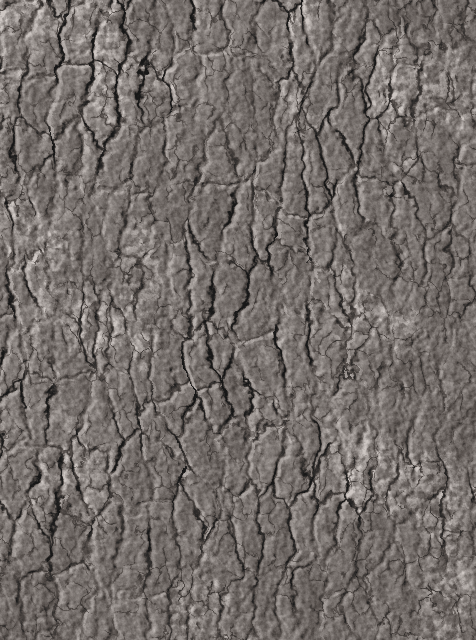
A Shadertoy shader for this texture:

```glsl
// Weathered grey tree bark: ragged upright plates, broken fissures and pale lichen.

const vec2 PLATE_SCALE = vec2(23.0, 10.0);
const vec2 FLAKE_SCALE = vec2(42.0, 25.0);
const vec2 TO_LIGHT = vec2(-0.0046, 0.0026);
const vec3 WARM_TINT = vec3(0.026, 0.0, -0.014);

vec2 hash2(vec2 p) {
    vec3 q = fract(p.xyx * vec3(0.1031, 0.1030, 0.0973));
    q += dot(q, q.yzx + 33.33);
    return fract((q.xx + q.yz) * q.zy);
}

float valueNoise(vec2 p) {
    vec2 i = floor(p), f = fract(p);
    f = f * f * (3.0 - 2.0 * f);
    float low = mix(hash2(i).x, hash2(i + vec2(1, 0)).x, f.x);
    float high = mix(hash2(i + vec2(0, 1)).x, hash2(i + vec2(1, 1)).x, f.x);
    return mix(low, high, f.y);
}

float layeredNoise(vec2 p) {
    float sum = 0.0, weight = 0.5;
    for (int i = 0; i < 4; i++) {
        sum += weight * valueNoise(p);
        p = mat2(1.6, 1.2, -1.2, 1.6) * p + 7.3;
        weight *= 0.55;
    }
    return sum / 1.01;
}

// Cellular noise: x = border distance in canvas units, y = cell tone,
// z = 1 on upright borders and 0 on level ones.
vec3 cellular(vec2 p, vec2 scale) {
    p *= scale;
    vec2 cell = floor(p), a = vec2(9.0), b = vec2(9.0);
    float tone = 0.0;
    for (int y = -1; y <= 1; y++) {
        for (int x = -1; x <= 1; x++) {
            vec2 id = cell + vec2(x, y);
            vec2 seed = id + 0.05 + 0.9 * hash2(id + 19.0) - p;
            if (dot(seed, seed) < dot(a, a)) {
                b = a;
                a = seed;
                tone = hash2(id + 71.0).y;
            } else if (dot(seed, seed) < dot(b, b)) {
                b = seed;
            }
        }
    }
    vec2 across = (b - a) * scale;
    float border = 0.5 * dot(a + b, b - a) / length(across);
    return vec3(border, tone, abs(across.x) / length(across));
}

// Bends the grain and frays the plate outlines.
vec2 warp(vec2 p) {
    vec2 sway = vec2(0.010 * sin(p.y * 9.0 + 3.0 * sin(p.x * 5.0)), 0.0);
    vec2 bend = vec2(layeredNoise(p * 16.0), layeredNoise(p * 16.0 + 40.0)) - 0.5;
    vec2 fray = vec2(layeredNoise(p * 80.0), layeredNoise(p * 80.0 + 60.0)) - 0.5;
    return p + sway + bend * vec2(0.036, 0.06) + fray * vec2(0.014, 0.022);
}

// Fissures are shallower toward the worn base and right side.
float fissureDepth(vec2 p) {
    float patches = mix(0.45, 1.0, smoothstep(0.3, 0.6, layeredNoise(p * 5.0 + 12.0)));
    float base = mix(0.55, 1.0, smoothstep(0.02, 0.25, p.y));
    return patches * base * (1.0 - 0.35 * smoothstep(0.5, 0.66, p.x));
}

// x = surface height, y = openness (0 inside cracks), z = plate tone.
vec3 barkSurface(vec2 p, float depth) {
    vec2 q = warp(p);
    vec3 plate = cellular(q, PLATE_SCALE);
    vec3 flake = cellular(q + 0.2, FLAKE_SCALE);
    float height = smoothstep(0.0, 0.009, plate.x) * (0.35 + 0.65 * plate.y) * depth;
    height += 0.25 * smoothstep(0.0, 0.006, flake.x) * (0.3 + 0.7 * flake.y);
    height += 0.6 * layeredNoise(p * vec2(46.0, 15.0));
    height += 0.9 * layeredNoise(p * vec2(85.0, 65.0) + 9.0);
    height += 0.4 * layeredNoise(p * 170.0);

    // Both crack systems fade in and out along their length.
    float fissureGaps = smoothstep(0.36, 0.58, layeredNoise(p * vec2(26.0, 13.0) + 31.0));
    float hairGaps = smoothstep(0.42, 0.62, layeredNoise(p * 40.0 + 23.0));
    float fissure = 1.0 - smoothstep(0.0004, 0.0038, plate.x);
    fissure *= fissureGaps * depth * mix(0.25, 1.0, plate.z);
    float hairline = (1.0 - smoothstep(0.0002, 0.0021, flake.x)) * hairGaps;
    float openness = (1.0 - 0.78 * fissure) * (1.0 - 0.36 * hairline);
    return vec3(height, openness, mix(plate.y, flake.y, 0.4));
}

float lichen(vec2 p) {
    float patches = smoothstep(0.46, 0.72, layeredNoise(p * vec2(13.0, 8.0) + 3.0));
    float specks = smoothstep(0.38, 0.7, layeredNoise(p * 110.0));
    return patches * specks;
}

void mainImage(out vec4 fragColor, in vec2 fragCoord) {
    vec2 p = fragCoord / iResolution.y;
    float depth = fissureDepth(p);
    vec3 bark = barkSurface(p, depth);
    float slope = bark.x - barkSurface(p + TO_LIGHT, depth).x;

    // Side light, plate tone and broad weathering.
    float value = 0.435 + 0.28 * clamp(slope, -0.85, 0.6);
    value += 0.07 * (bark.z - 0.5);
    value += 0.12 * (layeredNoise(p * vec2(6.0, 4.0)) - 0.5);

    // Fine grain and lichen on the exposed surface.
    value += 0.22 * (layeredNoise(p * 190.0 + 5.0) - 0.5);
    value += 0.19 * lichen(p) * smoothstep(0.6, 0.95, bark.y);
    value = clamp(value * bark.y, 0.09, 0.78);

    vec3 color = value + WARM_TINT * smoothstep(0.08, 0.32, value);
    fragColor = vec4(color, 1.0);
}
```
